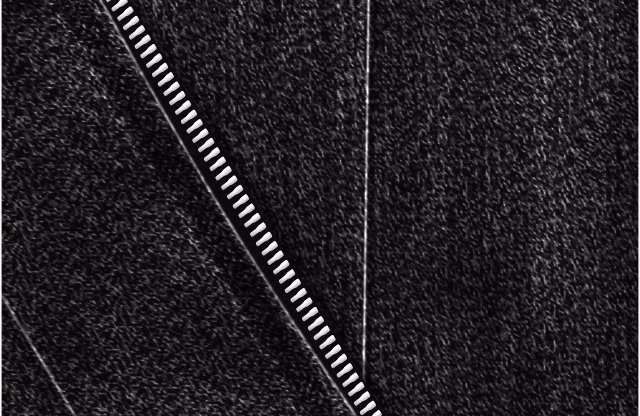
Write a WebGL 1 fragment shader that draws this texture.

```glsl
precision highp float;
// Dark denim crossed by a diagonal metal zipper, with a straight seam on the right
// and stitched bands on the left. The cloth is sheared value noise with streaks;
// the teeth repeat in coordinates measured along and across the zipper.
uniform vec2 u_resolution;

float hash(vec2 p) {
  return fract(sin(dot(p, vec2(127.1, 311.7))) * 43758.5453);
}

float noise(vec2 p) {
  vec2 i = floor(p), f = fract(p);
  f = f * f * (3.0 - 2.0 * f);
  return mix(mix(hash(i), hash(i + vec2(1.0, 0.0)), f.x),
             mix(hash(i + vec2(0.0, 1.0)), hash(i + vec2(1.0)), f.x), f.y);
}

// Soft bump of the given width around zero
float ridge(float d, float width) {
  return exp(-d * d / (width * width));
}

float band(float a, float b, float soft, float x) {
  return smoothstep(a - soft, a + soft, x) * (1.0 - smoothstep(b - soft, b + soft, x));
}

// Pale thread flecks lying in slanted twill rows
float denim(vec2 p) {
  vec2 q = vec2(p.x * 165.0, p.y * 175.0 + p.x * 95.0);
  float fleck = 0.8 * noise(q) + 0.2 * noise(p * 330.0 + 17.0);
  float twill = 0.85 + 0.3 * sin(p.x * 520.0 + p.y * 210.0);
  return 0.025 + 0.68 * pow(fleck, 2.7) * twill;
}

// Cloth to the right of the zipper, with the upright seam
float rightPanel(vec2 p) {
  float seam = p.x - mix(0.873, 0.886, p.y);
  float streak = noise(vec2(p.x * 45.0, p.y * 2.0)) + 0.5 * noise(vec2(p.x * 110.0, p.y * 4.0));
  float shade = 0.5 + 0.4 * streak + 0.3 * (noise(p * vec2(5.0, 3.0) + 4.0) - 0.5);
  shade += 0.25 * ridge(p.x - 1.3, 0.16) * smoothstep(0.1, 0.7, p.y);
  shade *= 1.0 - 0.45 * ridge(length((p - vec2(1.12, 0.31)) * vec2(1.0, 1.5)), 0.13);
  shade *= 1.0 - 0.3 * ridge(length(p - vec2(0.72, 0.38)), 0.16);
  shade *= 1.0 - 0.3 * smoothstep(1.46, 1.54, p.x);

  // Worn, puckered strip beside the seam
  float strip = band(-0.085, -0.008, 0.01, seam);
  float pucker = noise(vec2(seam * 90.0, p.y * 28.0));
  shade *= 1.0 + strip * (0.7 * pucker - 0.2);
  shade += 0.3 * ridge(seam + 0.017, 0.012) * smoothstep(0.1, 0.6, p.y);
  shade *= 1.0 - 0.65 * ridge(seam - 0.011, 0.008);
  shade *= 1.0 - 0.35 * ridge(seam + 0.048, 0.008);
  float thread = ridge(seam, 0.0032) * (0.4 + 0.5 * noise(vec2(3.0, p.y * 95.0)));
  return denim(p) * shade + thread;
}

// Cloth to the left; zip.x runs across the zipper and zip.y along it
float leftPanel(vec2 p, vec2 zip) {
  float streak = noise(vec2(zip.x * 24.0, zip.y * 3.0));
  float shade = 0.5 + 0.4 * streak + 0.5 * (noise(p * 5.0 + 9.0) - 0.4);
  shade *= 0.75 + 0.35 * smoothstep(0.0, 0.25, p.x + 0.6 * (1.0 - p.y));

  // Dark band of crossed stitches with a worn ridge beside it
  float wobble = 0.008 * (noise(vec2(zip.y * 14.0, 2.0)) - 0.5);
  float across = zip.x + wobble;
  float stitched = band(-0.13, -0.064, 0.007, across);
  float crossing = abs(sin((zip.y + across) * 125.0) * sin((zip.y - across) * 125.0));
  shade *= mix(1.0, 0.3 + 0.75 * crossing, stitched);
  shade += 0.35 * ridge(across + 0.144, 0.011);
  shade += 0.25 * ridge(across + 0.053, 0.009);

  // Lower corner seam, its shadow and the parallel fold above it
  float corner = (p.x - 0.01 - 0.61 * (0.28 - p.y)) * 0.854;
  shade *= 1.0 - 0.55 * ridge(corner + 0.018, 0.018);
  shade *= 1.0 - 0.4 * ridge(corner - 0.028, 0.02);
  shade += 0.3 * ridge(corner - 0.064, 0.012) * noise(vec2(zip.y * 35.0, 6.0));
  float thread = ridge(corner, 0.0035) * (0.22 + 0.35 * noise(vec2(zip.y * 95.0, 1.0)));
  vec2 turned = vec2(p.x * 0.88 + p.y * 0.47, p.y * 0.88 - p.x * 0.47);
  return denim(turned + 3.0) * shade + thread;
}

// Rounded tooth with a wider head on its right end
float tooth(vec2 zip, float pixel) {
  float pitch = 0.0265;
  vec2 q = vec2(zip.x, (fract(zip.y / pitch) - 0.5) * pitch);
  q.y += 0.1 * q.x;
  float halfWidth = mix(0.0055, 0.0078, smoothstep(-0.004, 0.008, q.x));
  vec2 e = abs(q) - vec2(0.022, halfWidth) + 0.004;
  float d = length(max(e, 0.0)) + min(max(e.x, e.y), 0.0) - 0.004;
  float shine = 0.72 + 0.28 * smoothstep(0.008, -0.004, q.y);
  shine *= 0.82 + 0.18 * smoothstep(-0.022, 0.0, q.x);
  return shine * smoothstep(0.6 * pixel, -0.6 * pixel, d);
}

void main() {
  float pixel = 1.0 / u_resolution.y;
  vec2 p = gl_FragCoord.xy * pixel;
  vec2 fromTop = p - vec2(0.28, 1.0);
  vec2 zip = vec2(dot(fromTop, vec2(0.852, 0.524)), dot(fromTop, vec2(0.524, -0.852)));

  // The left fold bows away from the teeth halfway down
  float fold = zip.x + 0.033 + 0.016 * sin(clamp(zip.y / 1.17, 0.0, 1.0) * 3.14);
  float value = mix(leftPanel(p, zip), rightPanel(p), smoothstep(-0.002, 0.002, fold));

  // Black tape, soft shadow and bright folded edge
  value *= 1.0 - 0.55 * band(-0.03, 0.052, 0.018, zip.x);
  float tape = smoothstep(-pixel, pixel, fold) * (1.0 - smoothstep(0.024, 0.034, zip.x));
  value = mix(value, 0.025 + 0.025 * noise(p * 150.0), tape);
  value += ridge(fold, 0.0035) * (0.25 + 0.4 * noise(vec2(zip.y * 110.0, 8.0)));
  value = max(value, tooth(zip, pixel));

  // Cool grey tint and thin pale side margins
  vec3 color = value * vec3(0.99, 0.99, 1.03) + vec3(0.012, 0.004, 0.010);
  float side = min(gl_FragCoord.x, u_resolution.x - gl_FragCoord.x) / u_resolution.x;
  color = mix(vec3(0.97), color, smoothstep(0.0015, 0.0035, side));
  gl_FragColor = vec4(clamp(color, 0.0, 1.0), 1.0);
}
```
